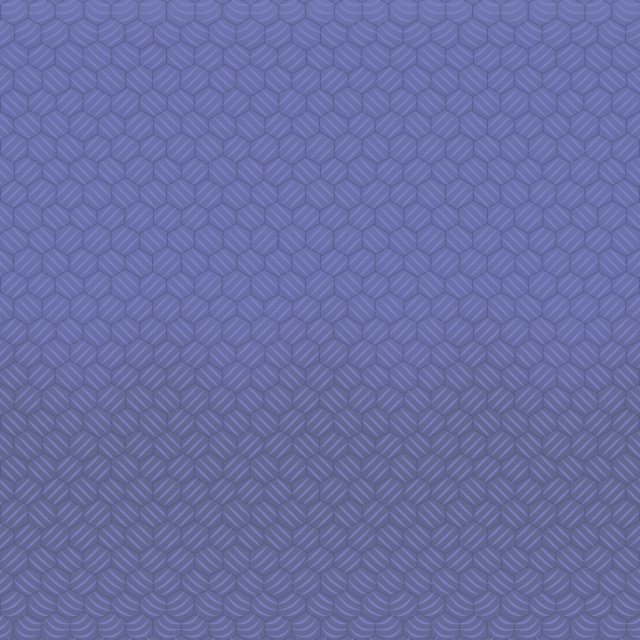
This pattern is drawn by a Shadertoy shader. Its source:

```glsl
// Violet-blue honeycomb of slightly overlapping plates, each scored with slanted tapered ridges.

const float COLUMNS = 23.0;         // plates across
const float ROWS = 28.0;            // plates down
const float APOTHEM = 0.0225;       // centre to flat side
const float SEAM_WIDTH = 0.0007;    // half width of the dark outline
const float RIDGE_LENGTH = 0.0235;  // half length of a ridge
const float RIDGE_WIDTH = 0.0018;   // half width at its middle
const float RIDGE_GAP = 0.0120;     // spacing between the ridges of a plate
const float RIDGE_SLANT = 0.785;    // radians
const float RIDGE_FADE = 0.6;       // how fast buried ridges vanish
const float EDGE_BEND = 26.0;       // curvature of ridges at top and bottom
const vec3 UPPER_COLOR = vec3(0.417, 0.444, 0.670);
const vec3 LOWER_COLOR = vec3(0.385, 0.410, 0.565);
const vec3 SEAM_COLOR = vec3(0.325, 0.345, 0.520);
const vec3 RIDGE_COLOR = vec3(0.485, 0.505, 0.765);

float hash(vec2 p) {
    return fract(sin(dot(p, vec2(127.1, 311.7))) * 43758.5453);
}

// Signed distance to a hexagon with a vertex at the top
float hexagon(vec2 p, float apothem) {
    p = abs(p);
    return max(p.x, dot(p, vec2(0.5, 0.866))) - apothem;
}

float rowShift(float row) {
    return 0.5 * mod(row + 1.0, 2.0);
}

// Nearest plate in a neighbouring row and column
vec2 plateId(vec2 uv, vec2 offset) {
    float row = floor(uv.y * ROWS) + offset.y;
    return vec2(floor(uv.x * COLUMNS - rowShift(row)) + offset.x, row);
}

vec2 plateCenter(vec2 id) {
    return vec2((id.x + 0.5 + rowShift(id.y)) / COLUMNS, (id.y + 0.5) / ROWS);
}

// Stacking height of a plate
float plateHeight(vec2 id) {
    return hash(id + 17.0);
}

// Three lens-shaped ridges, bowed near the top and bottom borders
float ridges(vec2 p, vec2 id, float border, float aa) {
    float side = hash(id + 41.0) < 0.5 ? -1.0 : 1.0;
    float angle = side * RIDGE_SLANT * (1.0 - 0.65 * border);
    float c = cos(angle), s = sin(angle);
    vec2 q = vec2(c * p.x + s * p.y, c * p.y - s * p.x);
    q.y -= border * EDGE_BEND * q.x * q.x;
    float index = clamp(floor(q.y / RIDGE_GAP + 0.5), -1.0, 1.0);
    q.y -= index * RIDGE_GAP;
    float along = q.x / (RIDGE_LENGTH * (1.0 - 0.15 * abs(index)));
    float taper = max(1.0 - along * along, 0.0);
    float lens = abs(q.y) - RIDGE_WIDTH * taper;
    return smoothstep(aa, -aa, lens) * smoothstep(0.0, 0.25, taper);
}

void mainImage(out vec4 fragColor, in vec2 fragCoord) {
    vec2 uv = fragCoord / iResolution.xy;
    float aa = 0.7 / iResolution.y;
    float border = pow(abs(2.0 * uv.y - 1.0), 9.0);

    // Topmost plate covering this point
    vec2 topId = plateId(uv, vec2(0.0));
    float topHeight = -1.0;
    for (int y = -1; y <= 1; y++) {
        for (int x = -1; x <= 1; x++) {
            vec2 id = plateId(uv, vec2(x, y));
            float height = plateHeight(id);
            if (hexagon(uv - plateCenter(id), APOTHEM) < 0.0 && height > topHeight) {
                topHeight = height;
                topId = id;
            }
        }
    }

    // Nearest unhidden outline, and ridges that reach past their own plate
    float seam = 1.0;
    float ridge = 0.0;
    for (int y = -1; y <= 1; y++) {
        for (int x = -1; x <= 1; x++) {
            vec2 id = plateId(uv, vec2(x, y));
            vec2 p = uv - plateCenter(id);
            float depth = topHeight - plateHeight(id);
            if (depth <= 0.0) {
                seam = min(seam, abs(hexagon(p, APOTHEM)));
            }
            float show = clamp(1.0 - RIDGE_FADE * max(depth, 0.0), 0.0, 1.0);
            ridge = max(ridge, show * ridges(p, id, border, aa));
        }
    }

    // Base gradient with broad dark patches in the lower part
    float patches = 0.025 * cos(25.13 * (uv.x - 0.255));
    float lower = 1.0 - smoothstep(0.29, 0.56, uv.y - patches);
    lower *= 1.0 - 0.3 * smoothstep(0.22, 0.0, uv.y);
    vec3 color = mix(UPPER_COLOR, LOWER_COLOR, lower);
    color += 0.02 * smoothstep(0.93, 1.0, uv.y);

    // Gentle relief per plate
    color += 0.008 * (uv.y - plateCenter(topId).y) / APOTHEM;
    color *= 1.0 - 0.035 * exp(-seam / 0.0022);

    // Outlines, then ridges crossing over them
    float line = 1.0 - smoothstep(SEAM_WIDTH - aa, SEAM_WIDTH + aa, seam);
    color = mix(color, SEAM_COLOR, 0.75 * line);
    color = mix(color, RIDGE_COLOR, ridge * (0.9 - 0.3 * line));

    fragColor = vec4(color, 1.0);
}
```
